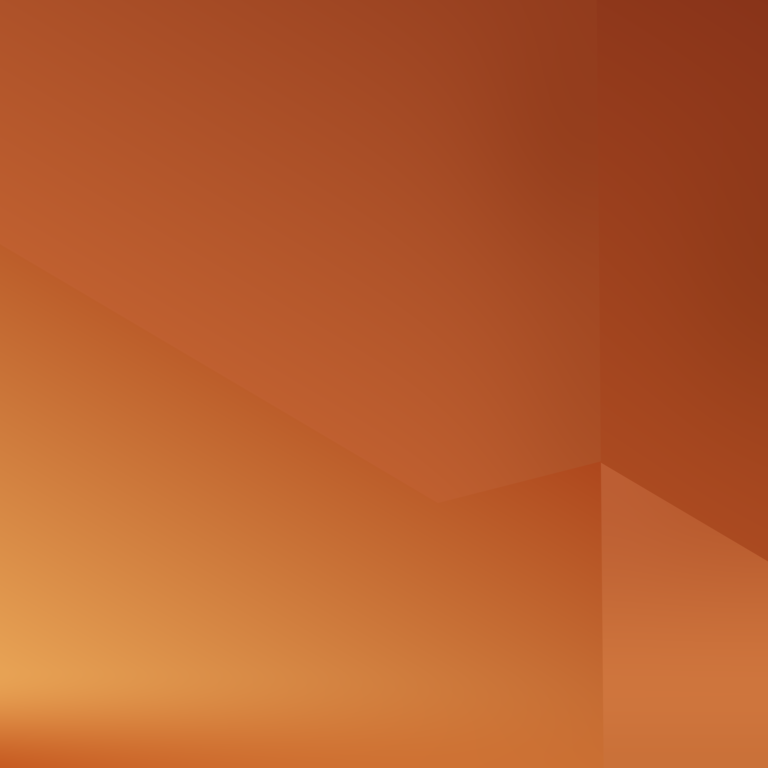
Reproduce this background procedurally as a Shadertoy shader.

```glsl
// Warm copper planes meeting at soft folds, lit by a golden glow low on the left.
// Two parallel sloping creases, a short rising crease and a near-vertical seam
// divide the canvas; each plane is shaded by its height above its crease.

#define SLOPE -0.591          // tilt shared by both long creases
#define LEFT_CREASE 0.682     // height of the left crease at x = 0
#define RIGHT_CREASE 0.860    // height of the right crease extended to x = 0
#define VALLEY vec2(0.570, 0.345)
#define RISE 0.255            // tilt of the short crease right of the valley
#define SEAM_TOP 0.777
#define SEAM_BASE 0.786
#define EDGE_SOFTNESS 0.0012
#define GLOW_FLOOR 0.13       // height at which the golden glow starts to fall off

// Smooth elliptical spot, 1 at its centre.
float spot(vec2 p, vec2 center, vec2 radius) {
    vec2 q = (p - center) / radius;
    return exp(-dot(q, q));
}

// Antialiased step over a signed distance.
float side(float dist) {
    float w = max(EDGE_SOFTNESS, 0.75 / iResolution.y);
    return smoothstep(-w, w, dist);
}

// Large upper plane, darkening away from the left crease.
vec3 upperLeft(vec2 p, float height) {
    vec3 nearCrease = vec3(0.750, 0.375, 0.187);
    vec3 farCrease = vec3(0.615, 0.268, 0.133);
    vec3 color = mix(nearCrease, farCrease, height / 0.62);
    float shade = 0.034 * spot(p, vec2(0.74, 0.81), vec2(0.13, 0.17))
                + 0.038 * spot(p, vec2(0.80, 0.44), vec2(0.14, 0.25));
    return color - shade * vec3(1.0, 0.8, 0.6);
}

// Deep russet plane at the upper right.
vec3 upperRight(vec2 p, float height) {
    vec3 color = mix(vec3(0.670, 0.290, 0.127), vec3(0.540, 0.205, 0.100), height / 0.70);
    float shade = 0.033 * spot(p, vec2(1.0, 0.62), vec2(0.13, 0.18));
    return color - shade * vec3(1.0, 0.4, 0.4);
}

// Lower plane, brightening to gold with depth, then burnt orange at the base.
vec3 lowerLeft(vec2 p, float depth) {
    vec3 color = vec3(0.735, 0.365, 0.165) + depth * vec3(0.31, 0.49, 0.30);
    float falloff = smoothstep(GLOW_FLOOR, -0.015, p.y) * mix(0.98, 0.28, p.x / SEAM_BASE);
    return mix(color, vec3(0.770, 0.340, 0.120), falloff);
}

// Pale copper plane at the lower right.
vec3 lowerRight(vec2 p) {
    vec3 color = mix(vec3(0.710, 0.342, 0.172), vec3(0.810, 0.460, 0.240),
                     smoothstep(0.38, 0.09, p.y));
    color += 0.028 * spot(p, vec2(0.78, 0.38), vec2(0.12, 0.13));
    return color - 0.018 * smoothstep(0.10, 0.0, p.y);
}

void mainImage(out vec4 fragColor, in vec2 fragCoord) {
    vec2 p = fragCoord / iResolution.xy;

    // Heights above the creases
    float leftHeight = p.y - (LEFT_CREASE + SLOPE * p.x);
    float rightHeight = p.y - (RIGHT_CREASE + SLOPE * p.x);
    float valleyHeight = p.y - (VALLEY.y + RISE * (p.x - VALLEY.x));
    float seam = p.x - mix(SEAM_BASE, SEAM_TOP, p.y);

    // Join the planes at the creases, then at the seam
    float leftMask = side(min(leftHeight, valleyHeight));
    vec3 left = mix(lowerLeft(p, -leftHeight), upperLeft(p, leftHeight), leftMask);
    vec3 right = mix(lowerRight(p), upperRight(p, rightHeight), side(rightHeight));
    fragColor = vec4(mix(left, right, side(seam)), 1.0);
}
```
